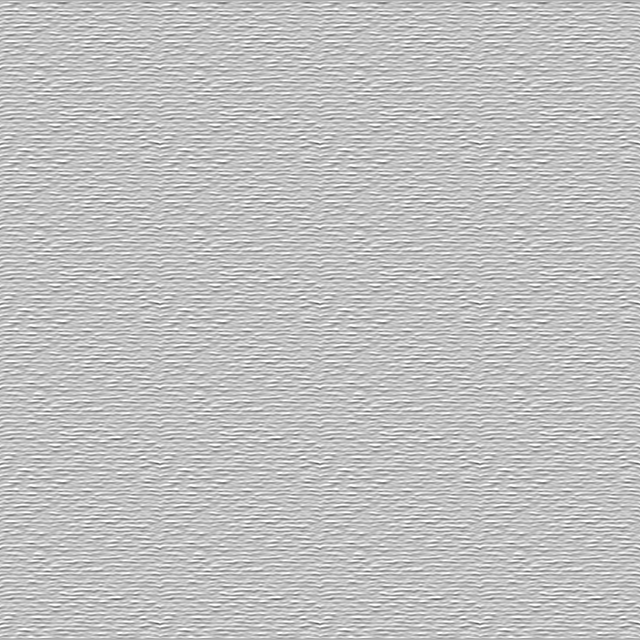
Reproduce this texture procedurally as a WebGL 1 fragment shader.

```glsl
precision highp float;
// Embossed grey paper: fine, crinkled horizontal ribs in a repeating square tile.

uniform vec2 u_resolution;

const float TILES = 4.0;                     // tile repeats across the canvas
const vec2 RIB_CELLS = vec2(20.0, 40.0);     // rib bumps per tile
const vec2 GRAIN_CELLS = vec2(46.0, 52.0);   // crinkle bumps per tile
const vec2 BUMP_RADIUS = vec2(0.45, 0.28);   // bump spread, in cells
const float RIB_JITTER = 0.28;               // vertical scatter, in cells
const float GRAIN_JITTER = 0.8;
const float GRAIN_WEIGHT = 0.55;
const float SIDE_LIGHT = 0.12;               // share of light from the left
const float RIB_WAVE = 0.004;                // rib bending, in tiles
const float SEAM_DIP = 0.009;                // rib dip at the tile seam
const float SEAM_WIDTH = 0.018;
const float PATCHINESS = 0.14;
const float CONTRAST = 0.275;
const float PAPER_GREY = 0.755;
const float EDGE_GREY = 0.69;
const float EDGE_WIDTH = 0.003;
const float TAU = 6.2831853;

vec3 hash3(vec2 cell) {
  vec3 q = vec3(dot(cell, vec2(127.1, 311.7)),
                dot(cell, vec2(269.5, 183.3)),
                dot(cell, vec2(419.2, 371.9)));
  return fract(sin(q) * 43758.5453);
}

// Light on a field of scattered bumps that wraps around the tile.
float embossedBumps(vec2 tilePos, vec2 cells, float jitter, float seed) {
  vec2 p = tilePos * cells;
  vec2 base = floor(p);
  float light = 0.0;
  for (int j = -1; j <= 1; j++) {
    for (int i = -2; i <= 2; i++) {
      vec2 cell = base + vec2(float(i), float(j));
      vec3 rnd = hash3(mod(cell, cells) + seed);
      vec2 center = cell + vec2(rnd.x, 0.5 + (rnd.y - 0.5) * jitter);
      vec2 d = (p - center) / BUMP_RADIUS;
      float height = (0.4 + 0.8 * rnd.z) * exp(-0.5 * dot(d, d));
      light += height * (d.y - SIDE_LIGHT * d.x);
    }
  }
  return light;
}

// Layered sines, periodic over the tile.
float slowWaves(vec2 p) {
  return 0.5 * sin(TAU * (p.x + 2.0 * p.y))
       + 0.3 * sin(TAU * (4.0 * p.x - 3.0 * p.y) + 1.7)
       + 0.2 * sin(TAU * (7.0 * p.x + 5.0 * p.y) + 4.1);
}

void main() {
  vec2 uv = gl_FragCoord.xy / u_resolution;
  vec2 tilePos = fract(uv * TILES);

  // Bent ribs that dip at the seam, with crinkled grain on top
  float seamDistance = min(tilePos.x, 1.0 - tilePos.x);
  float bend = RIB_WAVE * slowWaves(tilePos)
             + SEAM_DIP * exp(-seamDistance / SEAM_WIDTH);
  vec2 bent = tilePos + vec2(0.0, bend);
  float ribs = embossedBumps(bent, RIB_CELLS, RIB_JITTER, 3.0);
  float grain = embossedBumps(tilePos, GRAIN_CELLS, GRAIN_JITTER, 71.0);
  float relief = ribs + GRAIN_WEIGHT * grain;

  // Patches of stronger and weaker relief
  float strength = 1.0 + PATCHINESS * slowWaves(tilePos + 0.35);
  float grey = PAPER_GREY + CONTRAST * strength * relief;

  // Flat trim along the top and bottom
  float edgeDistance = min(uv.y, 1.0 - uv.y);
  float trim = 1.0 - smoothstep(0.5 * EDGE_WIDTH, EDGE_WIDTH, edgeDistance);
  grey = mix(grey, EDGE_GREY, trim);

  gl_FragColor = vec4(vec3(clamp(grey, 0.0, 1.0)), 1.0);
}
```
